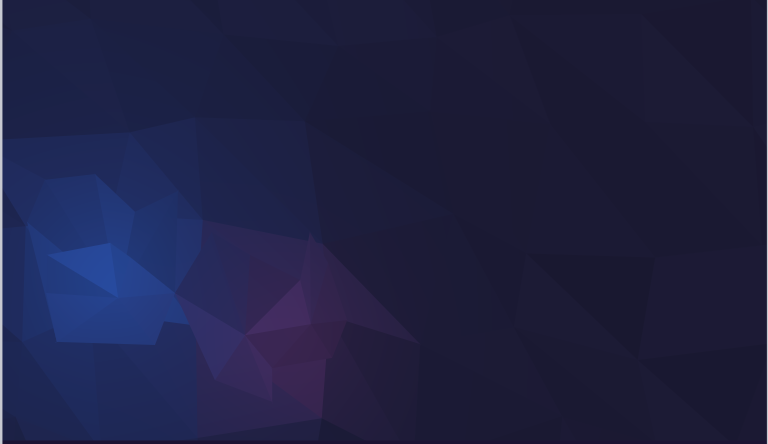
A Shadertoy shader for this background:

```glsl
// Lengths are in canvas heights
const float CELL = 0.24;
const float JITTER = 0.56;
const float FLATNESS = 0.65;
const float MESH_CONTRAST = 0.05;
const float FAN_CONTRAST = 0.09;
const float LEFT_MARGIN = 0.0055;
const float RIGHT_MARGIN = 0.0025;
const float BASE_LINE = 0.008;

const vec3 NIGHT_LEFT = vec3(0.105, 0.115, 0.235);
const vec3 NIGHT_RIGHT = vec3(0.105, 0.100, 0.200);
const vec3 BLUE_HALO = vec3(0.022, 0.070, 0.175);
const vec3 BLUE_CORE = vec3(0.015, 0.085, 0.165);
const vec3 PLUM_GLOW = vec3(0.140, 0.030, 0.075);
const vec3 MARGIN_COLOUR = vec3(0.78, 0.79, 0.82);
const vec3 LINE_COLOUR = vec3(0.11, 0.075, 0.20);

const vec2 HALO_CENTRE = vec2(0.214, 0.358);
const vec2 CORE_CENTRE = vec2(0.245, 0.378);
const vec2 PLUM_CENTRE = vec2(0.645, 0.240);
const float HALO_RADIUS = 0.40;
const float CORE_RADIUS = 0.14;
const float PLUM_RADIUS = 0.19;

// Hubs and rims of the facet fans around both glows
const int RIM = 7;
const vec2 BLUE_HUB = vec2(0.266, 0.329);
const vec2 PLUM_OUTER_HUB = vec2(0.552, 0.245);
const vec2 PLUM_INNER_HUB = vec2(0.700, 0.270);
const vec2 BLUE_OUTER[RIM] = vec2[RIM](
    vec2(0.401, 0.570), vec2(0.304, 0.523), vec2(0.214, 0.608), vec2(0.101, 0.595),
    vec2(0.061, 0.500), vec2(0.128, 0.230), vec2(0.394, 0.340));
const vec2 BLUE_INNER[RIM] = vec2[RIM](
    vec2(0.293, 0.421), vec2(0.248, 0.453), vec2(0.106, 0.426), vec2(0.104, 0.340),
    vec2(0.128, 0.230), vec2(0.349, 0.223), vec2(0.394, 0.340));
const vec2 PLUM_OUTER[RIM] = vec2[RIM](
    vec2(0.477, 0.477), vec2(0.563, 0.426), vec2(0.676, 0.369), vec2(0.613, 0.171),
    vec2(0.613, 0.095), vec2(0.484, 0.144), vec2(0.394, 0.340));
const vec2 PLUM_INNER[RIM] = vec2[RIM](
    vec2(0.676, 0.369), vec2(0.552, 0.245), vec2(0.613, 0.171), vec2(0.748, 0.194),
    vec2(0.782, 0.279), vec2(0.739, 0.408), vec2(0.698, 0.477));

vec2 hash22(vec2 p) {
    vec3 q = fract(vec3(p.xyx) * vec3(0.1031, 0.1030, 0.0973));
    q += dot(q, q.yzx + 33.33);
    return fract((q.xx + q.yz) * q.zy);
}

float glow(vec2 p, vec2 centre, float radius) {
    vec2 d = (p - centre) / radius;
    return exp(-dot(d, d));
}

// Smooth light beneath the facets
vec3 lightField(vec2 p) {
    vec3 colour = mix(NIGHT_LEFT, NIGHT_RIGHT, smoothstep(0.3, 1.3, p.x));
    colour += BLUE_HALO * glow(p, HALO_CENTRE, HALO_RADIUS);
    colour += BLUE_CORE * glow(p, CORE_CENTRE, CORE_RADIUS);
    return colour + PLUM_GLOW * glow(p, PLUM_CENTRE, PLUM_RADIUS);
}

// Signed distance to the line a-b, positive on its left
float side(vec2 p, vec2 a, vec2 b) {
    vec2 e = normalize(b - a);
    return e.x * (p.y - a.y) - e.y * (p.x - a.x);
}

// Facet colour times coverage in rgb, coverage in a
vec4 facet(vec2 p, vec2 a, vec2 b, vec2 c, float contrast, float px) {
    float turn = sign(side(c, a, b));
    float d = min(side(p, a, b) * turn, min(side(p, b, c) * turn, side(p, c, a) * turn));
    float cover = clamp(0.5 + d / px, 0.0, 1.0);
    vec2 middle = (a + b + c) / 3.0;
    float shade = 1.0 + contrast * (2.0 * hash22(floor(middle * 500.0)).x - 1.0);
    return vec4(lightField(mix(p, middle, FLATNESS)) * shade, 1.0) * cover;
}

vec2 meshPoint(vec2 id) {
    return CELL * (id + JITTER * (hash22(id + 17.0) - 0.5));
}

vec3 mesh(vec2 p, float px) {
    vec4 sum = vec4(lightField(p), 1.0) * 0.001;
    for (int y = -1; y <= 1; y++)
    for (int x = -1; x <= 1; x++) {
        vec2 id = floor(p / CELL) + vec2(x, y);
        vec2 a = meshPoint(id), b = meshPoint(id + vec2(1, 0));
        vec2 c = meshPoint(id + vec2(0, 1)), d = meshPoint(id + 1.0);
        sum += facet(p, a, b, c, MESH_CONTRAST, px) + facet(p, b, d, c, MESH_CONTRAST, px);
    }
    return sum.rgb / sum.a;
}

vec3 addFan(vec3 under, vec2 p, vec2 hub, vec2 rim[RIM], float px) {
    vec4 sum = vec4(0.0);
    for (int i = 0; i < RIM; i++)
        sum += facet(p, hub, rim[i], rim[(i + 1) % RIM], FAN_CONTRAST, px);
    return mix(under, sum.rgb / max(sum.a, 0.0001), min(sum.a, 1.0));
}

void mainImage(out vec4 fragColor, in vec2 fragCoord) {
    float px = 1.0 / iResolution.y;
    vec2 p = fragCoord * px;
    vec3 colour = mesh(p, px);
    colour = addFan(colour, p, PLUM_OUTER_HUB, PLUM_OUTER, px);
    colour = addFan(colour, p, PLUM_INNER_HUB, PLUM_INNER, px);
    colour = addFan(colour, p, BLUE_HUB, BLUE_OUTER, px);
    colour = addFan(colour, p, BLUE_HUB, BLUE_INNER, px);

    // Dark base line and pale side margins
    colour = mix(colour, LINE_COLOUR, clamp(0.5 + (BASE_LINE - p.y) / px, 0.0, 1.0));
    float inset = min(p.x - LEFT_MARGIN, iResolution.x * px - RIGHT_MARGIN - p.x);
    colour = mix(MARGIN_COLOUR, colour, clamp(0.5 + inset / px, 0.0, 1.0));
    fragColor = vec4(colour, 1.0);
}
```
